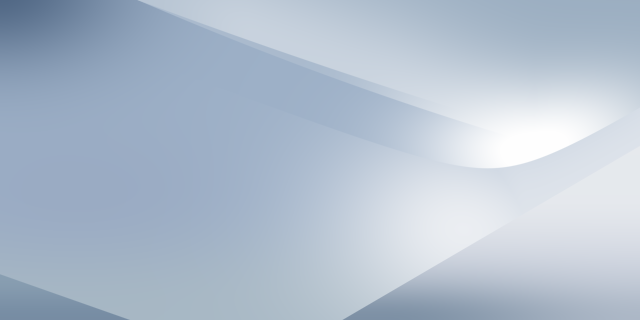
A Shadertoy shader for this background:

```glsl
#define STEEL vec3(0.615, 0.690, 0.780)
#define MIST vec3(0.655, 0.720, 0.770)
#define NAVY vec3(0.310, 0.400, 0.515)
#define SKY vec3(0.605, 0.680, 0.755)
#define HAZE vec3(0.785, 0.825, 0.870)
#define RIBBON vec3(0.665, 0.730, 0.805)
#define PEARL vec3(0.925, 0.935, 0.950)
#define SLATE vec3(0.490, 0.565, 0.645)
#define WHITE vec3(0.995)

// Soft elliptical light, 1 at its centre
float glow(vec2 p, vec2 centre, vec2 radius) {
    vec2 d = (p - centre) / radius;
    return exp(-dot(d, d));
}

// Antialiased mask, 1 where the signed distance is positive
float side(float d) {
    float w = 0.8 / iResolution.y;
    return smoothstep(-w, w, d);
}

// Height of the valley: a hyperbola joining two slopes
float valley(float x) {
    float u = x - 1.573;
    return 0.377 + 0.12 * u + sqrt(0.25 * u * u + 0.01);
}

// Shaded blue ground shared by the large panels
vec3 ground(vec2 p) {
    vec3 col = mix(MIST, STEEL, smoothstep(0.05, 0.42, p.y));
    col = mix(col, vec3(0.595, 0.655, 0.755), 0.6 * glow(p, vec2(0.25, 0.40), vec2(0.50, 0.22)));
    return mix(col, NAVY, glow(p, vec2(-0.02, 1.04), vec2(0.40, 0.24)));
}

// Upper sky: bright beside the slanted edge, bluer to the right
vec3 upperSky(vec2 p) {
    float along = p.y - 0.86 + 0.36 * (p.x - 0.85);
    float haze = exp(-pow(max(along, 0.0) / 0.27, 2.0));
    haze *= 1.0 - 0.65 * smoothstep(1.2, 1.9, p.x);
    haze *= 0.65 + 0.35 * smoothstep(0.45, 0.8, p.x);
    return mix(SKY, HAZE, haze);
}

// Panel below the valley with its wide pearly light
vec3 lowerPanel(vec2 p) {
    float light = glow(p, vec2(1.46, 0.29), vec2(0.44, 0.34));
    light = max(light, 0.85 * smoothstep(1.25, 1.65, p.x));
    vec3 col = mix(ground(p), PEARL, light);
    float rim = exp(-max(valley(p.x) - p.y, 0.0) / 0.10);
    return mix(col, vec3(0.79, 0.83, 0.88), 0.5 * rim * smoothstep(1.25, 1.7, p.x));
}

// Pale corner that darkens toward the floor
vec3 rightCorner(vec2 p) {
    vec3 col = mix(vec3(0.825, 0.845, 0.885), vec3(0.900, 0.912, 0.930), smoothstep(0.13, 0.40, p.y));
    float floorShade = exp(-pow(p.y / 0.13, 2.0));
    return mix(col, SLATE, floorShade * mix(1.0, 0.45, smoothstep(1.2, 2.0, p.x)));
}

void mainImage(out vec4 fragColor, in vec2 fragCoord) {
    vec2 p = fragCoord / iResolution.xy * vec2(2.0, 1.0);

    // Slanted edges of the sky and of the thin ribbon
    float u = p.x - 0.43;
    float ribbonLow = 1.0 - 0.432 * u + 0.056 * u * u;
    float ribbonHigh = 1.0 - 0.373 * u + 0.031 * u * u;
    vec3 sky = upperSky(p);
    vec3 ribbon = mix(RIBBON, sky, smoothstep(0.95, 1.5, p.x));
    vec3 col = mix(ground(p), ribbon, side(p.y - ribbonLow));
    col = mix(col, sky, side(p.y - ribbonHigh));

    // White light resting in the valley
    vec2 q = p - vec2(1.67, 0.53);
    q.y -= 0.22 * max(q.x, 0.0);
    float light = glow(q, vec2(0.0), vec2(0.38, q.y > 0.0 ? 0.20 : 0.26));
    col = mix(col, WHITE, min(1.08 * light, 1.0));

    // Foreground panels
    col = mix(col, lowerPanel(p), side(valley(p.x) - p.y));
    col = mix(col, rightCorner(p), side(0.585 * (p.x - 1.07) - p.y));
    vec3 leftCorner = mix(vec3(0.465, 0.550, 0.640), vec3(0.535, 0.620, 0.695), smoothstep(0.0, 0.14, p.y));
    col = mix(col, leftCorner, side(0.143 - 0.352 * p.x - p.y));

    fragColor = vec4(col, 1.0);
}
```
